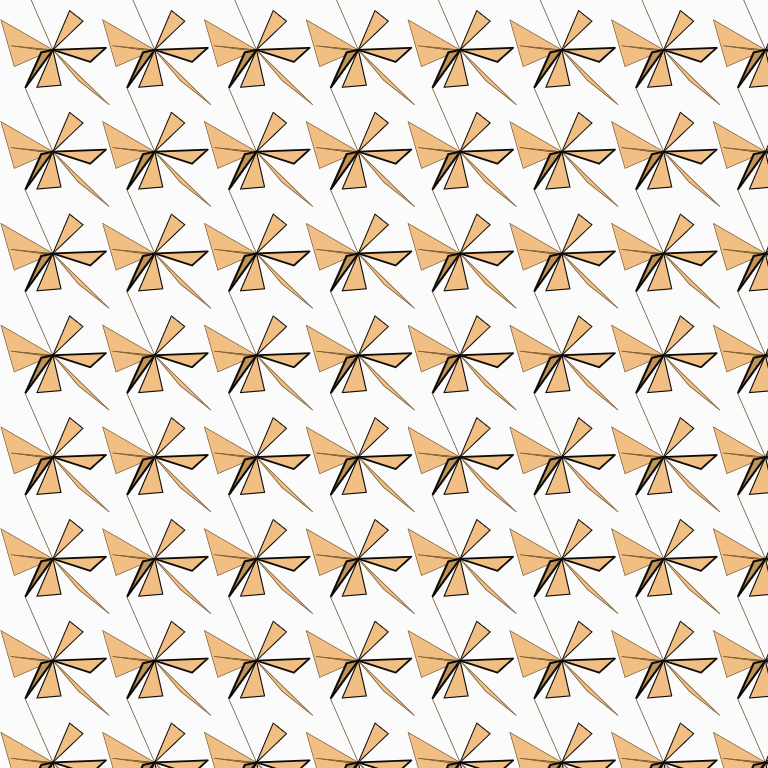
This pattern is drawn by a three.js fragment shader. Its source:

```glsl
// Rows of winged, insect-like motifs: thin tan triangles fanning out from a hub.
// Each wing is a triangle distance function, filled and outlined with its own
// line width; a grid anchored at the top left repeats the motif.
varying vec2 vUv;

const float REPEATS = 7.545;
const vec2 HUB = vec2(0.52, 0.49);
const vec3 PAPER = vec3(0.985);
const vec3 TAN = vec3(0.945, 0.748, 0.512);
const vec3 BROWN = vec3(0.76, 0.58, 0.34);
const vec3 SEPIA = vec3(0.40, 0.29, 0.15);
const vec3 INK = vec3(0.05, 0.04, 0.03);

float cross2(vec2 a, vec2 b) {
  return a.x * b.y - a.y * b.x;
}

float segmentDistance(vec2 p, vec2 a, vec2 b) {
  vec2 along = b - a;
  vec2 rel = p - a;
  return length(rel - along * clamp(dot(rel, along) / dot(along, along), 0.0, 1.0));
}

// Signed distance to the triangle from the origin to a and b, negative inside.
float wingDistance(vec2 p, vec2 a, vec2 b) {
  vec2 o = vec2(0.0);
  float d = min(segmentDistance(p, a, b), min(segmentDistance(p, o, a), segmentDistance(p, o, b)));
  float turn = sign(cross2(a, b));
  float inside = min(cross2(a, p), min(cross2(b - a, p - a), cross2(p, b)) ) * turn;
  if (turn < 0.0) {
    inside = min(-cross2(a, p), min(-cross2(b - a, p - a), -cross2(p, b)));
  }
  return inside > 0.0 ? -d : d;
}

// Smoothed coverage of the region where d is negative.
float fillMask(float d, float px) {
  return clamp(0.5 - d / px, 0.0, 1.0);
}

// Coverage of a line, fading correctly when thinner than a pixel.
float lineMask(float d, float width, float px) {
  return fillMask(d - 0.5 * width, px) - fillMask(d + 0.5 * width, px);
}

vec3 wing(vec3 base, vec2 p, vec2 a, vec2 b, vec3 fill, vec3 edge, float width, float px) {
  float d = wingDistance(p, a, b);
  vec3 color = mix(base, fill, fillMask(d, px));
  return mix(color, edge, lineMask(d, width, px));
}

vec3 motif(vec3 color, vec2 p, float px) {
  // Long antenna
  float antenna = segmentDistance(p, vec2(0.0), vec2(-0.270, 0.618));
  color = mix(color, SEPIA, lineMask(antenna, 0.007, px));
  // Broad left wing with a darker fold
  color = wing(color, p, vec2(-0.511, 0.295), vec2(-0.380, -0.164), TAN, SEPIA, 0.006, px);
  color = wing(color, p, vec2(-0.410, 0.040), vec2(-0.120, 0.000), BROWN, SEPIA, 0.007, px);
  // Upper right, lower right and bottom wings
  color = wing(color, p, vec2(0.164, 0.386), vec2(0.295, 0.282), TAN, INK, 0.010, px);
  color = wing(color, p, vec2(0.550, -0.537), vec2(0.250, -0.300), TAN, SEPIA, 0.007, px);
  color = wing(color, p, vec2(0.079, -0.347), vec2(-0.157, -0.367), TAN, INK, 0.011, px);
  // Heavily outlined right wing and leg
  color = wing(color, p, vec2(0.520, 0.020), vec2(0.367, -0.118), TAN, INK, 0.018, px);
  return wing(color, p, vec2(-0.268, -0.367), vec2(-0.115, -0.025), BROWN, INK, 0.021, px);
}

void main() {
  float px = max(fwidth(vUv.y) * REPEATS, 0.0001);
  vec2 grid = vec2(vUv.x, 1.0 - vUv.y) * REPEATS - HUB;
  vec2 nearest = floor(grid + 0.5);
  vec3 color = PAPER;

  // Wings reach past their cell, so neighbours are drawn too
  for (int row = -1; row <= 1; row++) {
    for (int column = -1; column <= 1; column++) {
      vec2 cell = nearest + vec2(float(column), float(row));
      if (min(cell.x, cell.y) > -0.5) {
        vec2 p = (grid - cell) * vec2(1.0, -1.0);
        color = motif(color, p, px);
      }
    }
  }
  gl_FragColor = vec4(color, 1.0);
}
```
